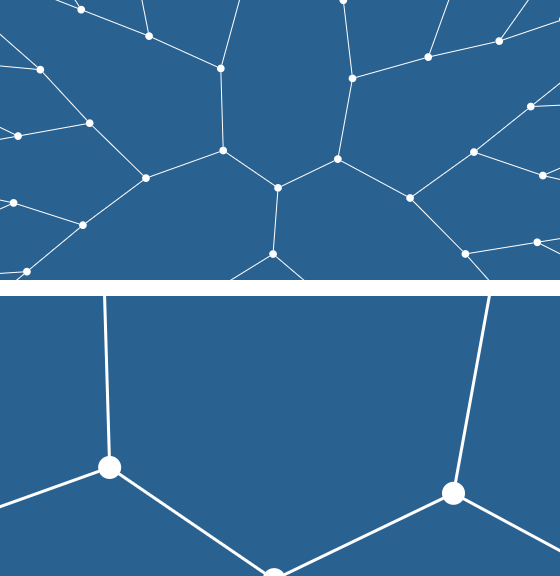
Top: the whole. Bottom: its middle third, enlarged.
Reproduce this background procedurally as a Shadertoy shader.

```glsl
// A white radial tree on flat blue: three limbs leave a hub and fork in two
// at each joint. Every root-to-tip path is walked by turning a heading, and
// the nearest distances to its segments and joints give lines and dots.

// Per level: segment length, half fork angle, inward skew, constant lean (degrees)
const vec4 LEVELS[5] = vec4[5](
    vec4(0.237,  0.0,  0.0,  0.0),
    vec4(0.293, 54.0,  0.0,  0.0),
    vec4(0.281, 40.5, 23.5,  0.0),
    vec4(0.260, 28.75, 25.75, 0.0),
    vec4(0.240, 18.0, 21.0,  3.0));

float segmentDistance(vec2 p, vec2 a, vec2 b) {
    vec2 pa = p - a, ba = b - a;
    return length(pa - ba * clamp(dot(pa, ba) / dot(ba, ba), 0.0, 1.0));
}

// Returns the distance to the nearest line (x) and the nearest joint (y)
vec2 treeDistance(vec2 p) {
    vec2 hub = vec2(-0.007, -0.171);
    vec2 nearest = vec2(1e3, length(p - hub));
    for (int limb = 0; limb < 3; limb++) {
        for (int path = 0; path < 16; path++) {
            vec2 joint = hub;
            float heading = 145.7 + 120.0 * float(limb);
            float bend = 0.0;
            for (int i = 0; i < 5; i++) {
                // One bit of the path index picks the side of each fork
                float side = float((path >> (4 - i)) & 1) * 2.0 - 1.0;
                vec4 level = LEVELS[i];
                float turn = side * level.y - bend * level.z + level.w;
                heading += turn;
                bend = sign(turn);

                float angle = radians(heading);
                vec2 next = joint + level.x * vec2(cos(angle), sin(angle));
                nearest.x = min(nearest.x, segmentDistance(p, joint, next));
                nearest.y = min(nearest.y, length(p - next));
                joint = next;
            }
        }
    }
    return nearest;
}

void mainImage(out vec4 fragColor, in vec2 fragCoord) {
    // Canvas heights, measured from the centre
    vec2 p = (fragCoord - 0.5 * iResolution.xy) / iResolution.y;
    float pixel = 1.0 / iResolution.y;

    // Half line width and dot radius, softened over one pixel
    vec2 radius = vec2(0.0018, 0.0137);
    vec2 cover = clamp(0.5 + (radius - treeDistance(p)) / pixel, 0.0, 1.0);

    vec3 blue = vec3(0.16, 0.38, 0.57);
    fragColor = vec4(mix(blue, vec3(1.0), max(cover.x, cover.y)), 1.0);
}
```
